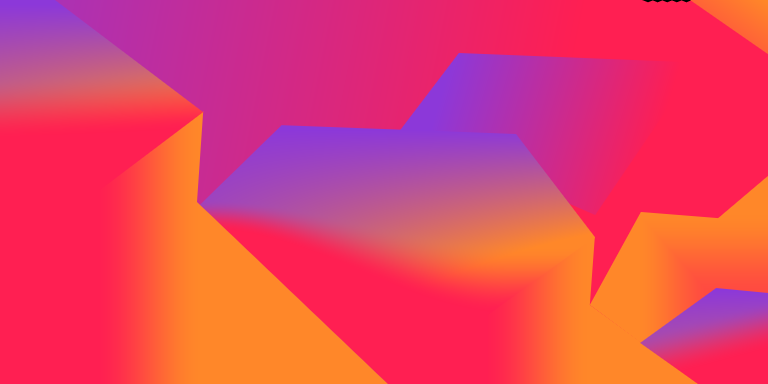
Write a Shadertoy shader that draws this background.

```glsl
// Folded paper-like ridges in violet, red and orange under a magenta sky.
// Each ridge is a convex region cut from half-planes and filled with soft
// gradients; layers are painted back to front in units of canvas height.

const vec3 VIOLET = vec3(0.55, 0.22, 0.85);
const vec3 RED    = vec3(1.00, 0.12, 0.32);
const vec3 ORANGE = vec3(1.00, 0.53, 0.16);

// Signed distance to the line a-b, positive on its left.
float side(vec2 p, vec2 a, vec2 b) {
    vec2 d = normalize(b - a);
    return dot(p - a, vec2(-d.y, d.x));
}

// Convex quadrilateral with clockwise corners, negative inside.
float quad(vec2 p, vec2 a, vec2 b, vec2 c, vec2 d) {
    return max(max(side(p, a, b), side(p, b, c)),
               max(side(p, c, d), side(p, d, a)));
}

// Antialiased coverage of a distance.
float cover(float d) {
    return clamp(0.5 - d * iResolution.y, 0.0, 1.0);
}

// Upper slope: violet crest warming to the lower right, sinking into red.
vec3 slopeColor(vec2 p, float redLine, float fade) {
    float warmth = (0.661 - p.y) * 2.26 * (1.0 + 1.28 * (p.x - 1.042));
    vec3 crest = mix(VIOLET, ORANGE, clamp(warmth, 0.0, 1.0));
    return mix(RED, crest, smoothstep(redLine, redLine + fade, p.y));
}

// Orange side face with a notched right edge, fading to red on its left.
void paintFace(inout vec3 col, vec2 p, vec2 base, vec2 tip, vec2 notch, vec2 foot) {
    float upper = quad(p, base, tip, notch, notch + 2.0 * (notch - tip));
    float lower = quad(p, base, notch - 0.25 * (foot - notch), foot, vec2(base.x, -0.1));
    vec3 face = mix(RED, ORANGE, smoothstep(base.x - 0.02, base.x + 0.27, p.x));
    col = mix(col, face, cover(min(upper, lower)));
}

void mainImage(out vec4 fragColor, in vec2 fragCoord) {
    vec2 p = fragCoord / iResolution.y;

    // Sky
    vec3 col = mix(VIOLET, RED, clamp((p.x - 0.2 * p.y + 0.57) / 1.9, 0.0, 1.0));

    // Orange corner and the dark saw teeth beside it
    float corner = side(p, vec2(2.0, 0.859), vec2(1.797, 1.0));
    vec3 glow = mix(mix(RED, ORANGE, 0.65), ORANGE, clamp(-corner * 9.0, 0.0, 1.0));
    col = mix(col, glow, cover(corner));
    float teeth = 0.994 - p.y + 0.010 * abs(fract(p.x * 40.0) - 0.5);
    col *= 1.0 - cover(max(teeth, abs(p.x - 1.736) - 0.062));

    // Distant violet ridge, dissolving to the right
    float distant = quad(p, vec2(1.042, 0.661), vec2(1.195, 0.862),
                            vec2(1.820, 0.837), vec2(1.550, 0.440));
    float dissolve = clamp((p.x - 0.3 * p.y - 0.924) / 0.6, 0.0, 1.0);
    col = mix(col, mix(VIOLET, RED, dissolve), cover(distant));

    // Right orange ridge with a red crease
    float ridge = min(
        quad(p, vec2(1.536, 0.206), vec2(1.669, 0.448), vec2(1.870, 0.432), vec2(1.870, -0.042)),
        quad(p, vec2(1.823, -0.100), vec2(1.823, 0.392), vec2(2.300, 0.796), vec2(2.300, -0.100)));
    float crease = min((p.x - 1.654) / 0.208, (0.453 - p.y) / 0.234);
    col = mix(col, mix(ORANGE, RED, 0.6 * smoothstep(0.0, 1.0, crease)), cover(ridge));

    // Central ridge
    float center = max(
        quad(p, vec2(1.302, -0.276), vec2(0.520, 0.466), vec2(1.073, 1.005), vec2(1.549, 0.383)),
        side(p, vec2(0.734, 0.674), vec2(1.344, 0.651)));
    float bend = smoothstep(0.547, 1.328, p.x);
    col = mix(col, slopeColor(p, 0.40 - 0.22 * bend, 0.08 + 0.10 * bend), cover(center));
    paintFace(col, p, vec2(1.271, 0.180), vec2(1.549, 0.383),
                      vec2(1.536, 0.206), vec2(1.818, 0.0));

    // Small lower right ridge
    float small = quad(p, vec2(2.200, -0.271), vec2(1.667, 0.107),
                          vec2(1.865, 0.250), vec2(2.500, 0.189));
    float smallLine = 0.414 + 0.27 * (p.x - 1.667);
    col = mix(col, slopeColor(p + vec2(-0.8, 0.417), smallLine, 0.13), cover(small));

    // Left ridge
    float left = quad(p, vec2(-0.5, -0.5), vec2(-0.5, 1.487),
                         vec2(0.529, 0.708), vec2(0.260, -0.5));
    col = mix(col, slopeColor(p + vec2(1.02, -0.326), 0.309 + 0.05 * p.x, 0.16), cover(left));
    paintFace(col, p, vec2(0.260, 0.505), vec2(0.529, 0.708),
                      vec2(0.513, 0.474), vec2(1.010, 0.0));

    fragColor = vec4(col, 1.0);
}
```
